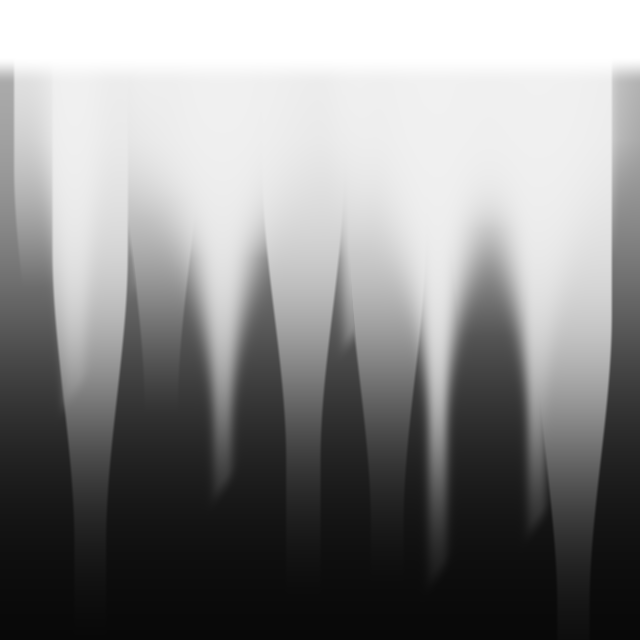
This background is drawn by a Shadertoy shader. Its source:

```glsl
// Draws pale tapering curtains and soft light spikes hanging from a white band into darkness.

const float VEIL_TONE = 0.93;
const float EDGE_SOFTNESS = 0.003;

// Smooth falloff from 1 to 0 around a middle depth
float fadeDown(float depth, float middle, float spread) {
    return 1.0 / (1.0 + exp((depth - middle) / spread));
}

// Crisp strip that narrows with depth: shape = center, half width, fade middle, taper start
float curtainMask(float x, float depth, vec4 shape) {
    float taper = smoothstep(shape.w, shape.w + 0.46, depth);
    float halfWidth = shape.y * mix(1.0, 0.42, taper);
    float side = abs(x - shape.x) - halfWidth;
    return 1.0 - smoothstep(-EDGE_SOFTNESS, EDGE_SOFTNESS, side);
}

// Soft funnel with a slanted tip: shape = center, fade middle, tip depth, top spread
float spikeMask(float x, float depth, vec4 shape) {
    float offset = x - shape.x;
    float flare = clamp((0.68 - depth) / 0.42, 0.0, 1.1);
    float width = 0.017 + shape.w * flare * flare;
    float profile = exp(-pow(abs(offset) / width, 2.6));
    float tip = shape.z - 1.2 * offset;
    return profile * (1.0 - smoothstep(tip - 0.035, tip + 0.005, depth));
}

// Lighten only, weighted by a mask
float lighten(float shade, float tone, float mask) {
    return mix(shade, max(shade, tone), mask);
}

void mainImage(out vec4 fragColor, in vec2 fragCoord) {
    vec2 uv = fragCoord / iResolution.xy;
    float x = uv.x;
    float depth = 1.0 - uv.y;

    // Dark backdrop
    float shade = 0.012 + 0.70 * fadeDown(depth, 0.5, 0.14);

    // Broad veil under the white band
    float veilMask = smoothstep(0.08, 0.13, x) * (1.0 - smoothstep(0.93, 0.97, x));
    shade = lighten(shade, 0.90 * fadeDown(depth, 0.41, 0.05), veilMask);

    // Tapering curtains
    vec4 curtains[7] = vec4[7](
        vec4(0.085, 0.063, 0.43, 0.26),
        vec4(0.252, 0.062, 0.50, 0.18),
        vec4(0.141, 0.059, 0.63, 0.39),
        vec4(0.474, 0.064, 0.60, 0.26),
        vec4(0.605, 0.061, 0.59, 0.36),
        vec4(0.766, 0.065, 0.46, 0.30),
        vec4(0.896, 0.060, 0.69, 0.49));
    for (int i = 0; i < 7; i++) {
        float tone = VEIL_TONE * fadeDown(depth, curtains[i].z, 0.11);
        shade = lighten(shade, tone, curtainMask(x, depth, curtains[i]));
    }

    // Glowing spikes
    vec4 spikes[6] = vec4[6](
        vec4(0.117, 0.64, 0.63, 0.025),
        vec4(0.227, 0.46, 0.45, 0.018),
        vec4(0.348, 0.65, 0.78, 0.095),
        vec4(0.554, 0.54, 0.54, 0.018),
        vec4(0.684, 0.72, 0.915, 0.095),
        vec4(0.839, 0.69, 0.835, 0.085));
    for (int i = 0; i < 6; i++) {
        float tone = 0.945 * fadeDown(depth, spikes[i].y, 0.087);
        shade = lighten(shade, tone, spikeMask(x, depth, spikes[i]));
    }

    // White band along the top
    shade = mix(1.0, shade, smoothstep(0.088, 0.132, depth));

    fragColor = vec4(vec3(shade), 1.0);
}
```
